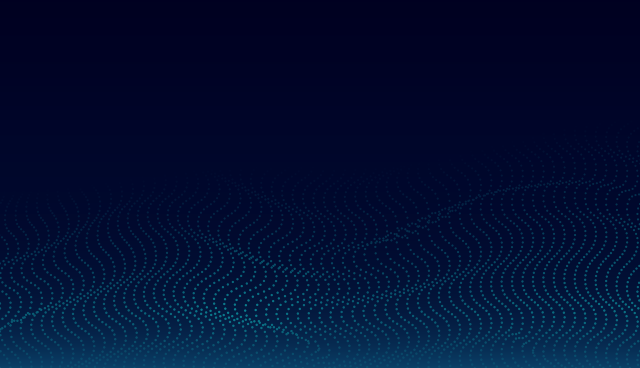
Reproduce this background procedurally as a Shadertoy shader.

```glsl
const float TAU = 6.2831853;

// Squeezes the sheet towards the line s = 0
float fold(float s, float width) {
    return -s * exp(-s * s / (width * width));
}

// Soft window between a and b
float window(float x, float a, float b, float soft) {
    return smoothstep(a - soft, a + soft, x) * (1.0 - smoothstep(b - soft, b + soft, x));
}

// Height of the upper crest along the width
float crestHeight(float x) {
    return 0.405 + 0.065 * sin(TAU * (x - 1.18)) + 0.085 * smoothstep(1.4, 1.75, x);
}

// Moves a point of the flat lattice to its place on the waving sheet
vec2 warp(vec2 q) {
    float crest = crestHeight(q.x);
    float bend = (crest - 0.41) * mix(0.3, 1.0, smoothstep(0.12, 0.4, q.y));
    bend -= 0.09 * (1.0 - smoothstep(0.0, 0.6, q.x));
    float low = 1.0 - smoothstep(0.2, 0.45, q.y);
    float sway = 0.029 + 0.015 * window(q.x, 0.45, 1.0, 0.2) * low;
    sway *= mix(0.45, 1.0, max(low, smoothstep(0.1, 0.6, q.x)));
    float phase = TAU * (q.y - 0.41 - bend) / 0.18;

    // Upper crest, then the three low creases
    float rise = fold(q.y - crest, 0.037)
               * (1.3 * window(q.x, 1.03, 1.24, 0.06) + 0.5 * window(q.x, 1.24, 1.9, 0.1));
    rise += 0.9 * fold(q.y - 0.16 + 0.65 * (q.x - 0.69), 0.03) * window(q.x, 0.72, 0.95, 0.06);
    rise += 0.9 * fold(q.y - 0.07 - 0.7 * q.x, 0.03) * window(q.x, -0.2, 0.1, 0.05);
    rise += 0.8 * fold(q.y - 0.08 + 0.6 * (q.x - 1.39), 0.025) * window(q.x, 1.37, 1.52, 0.05);

    // Rows gather where the columns sweep sideways, and tilt slowly
    rise += 0.02 * sin(5.0 * q.x + 0.5) - 0.0048 * sin(2.0 * phase);

    return q + vec2(sway * sin(phase), rise);
}

// Coverage of the dots, gathered around the lattice point below p
float dots(vec2 p, float pixel) {
    vec2 q = p;
    for (int i = 0; i < 16; i++) q += 0.5 * (p - warp(q));

    vec2 spacing = vec2(0.0285, 0.0098);
    float homeRow = floor(q.y / spacing.y + 0.5);
    float radius = mix(0.0032, 0.0027, smoothstep(0.1, 0.55, p.y));
    float cover = 0.0;
    for (int j = -6; j <= 6; j++) {
        // Each row is shifted sideways by its own sway
        float y = (homeRow + float(j)) * spacing.y;
        float shift = warp(vec2(q.x, y)).x - q.x;
        float homeColumn = floor((p.x - shift) / spacing.x + 0.5);
        for (int i = -2; i <= 2; i++) {
            vec2 node = vec2((homeColumn + float(i)) * spacing.x, y);
            float d = length(p - warp(node)) - radius;
            cover = max(cover, 1.0 - smoothstep(-0.6 * pixel, 0.6 * pixel, d));
        }
    }
    return cover;
}

void mainImage(out vec4 fragColor, in vec2 fragCoord) {
    vec2 p = fragCoord / iResolution.y;
    p.x *= 1.745 * iResolution.y / iResolution.x;

    // Night sky with a blue glow at the foot
    vec3 color = mix(vec3(0.0, 0.022, 0.165), vec3(0.0, 0.0, 0.125), smoothstep(0.5, 1.1, p.y));
    color += vec3(0.04, 0.23, 0.24) * exp(-7.2 * p.y);

    // The sheet fades towards a slanting upper rim and into the glow
    float rim = 0.48 + 0.07 * smoothstep(0.0, 0.7, p.x) + 0.13 * smoothstep(1.0, 1.75, p.x);
    float strength = 0.82 * clamp((rim - p.y) / (rim - 0.16), 0.0, 1.0);
    strength *= mix(0.3, 1.0, smoothstep(0.0, 0.16, p.y));

    // Lit patches on the lower waves
    vec2 toPatch = p - vec2(0.66, 0.18);
    float light = 0.68 + 0.35 * exp(-25.0 * dot(toPatch, toPatch));
    light += 0.2 * smoothstep(1.15, 1.7, p.x);

    float cover = dots(p, 1.0 / iResolution.y);
    color = mix(color, vec3(0.05, 0.57, 0.62), cover * clamp(strength * light, 0.0, 1.0));
    fragColor = vec4(color, 1.0);
}
```
